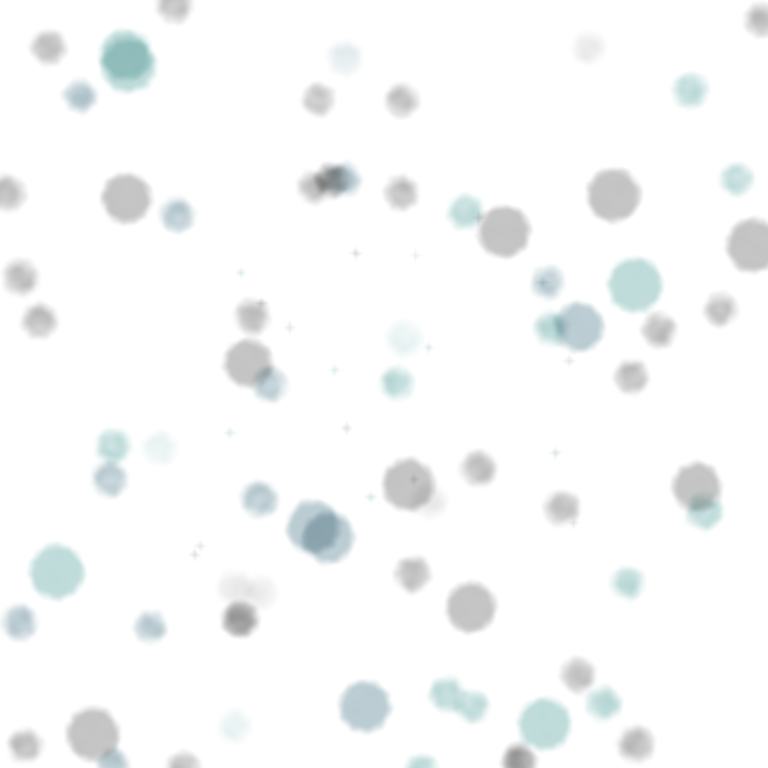
Write a Shadertoy shader that draws this pattern.

```glsl
// Scattered translucent watercolour dots in grey, teal and slate on white paper.

const vec3 PAPER = vec3(1.0);
const vec3 GREY  = vec3(0.77, 0.77, 0.77);
const vec3 TEAL  = vec3(0.75, 0.86, 0.855);
const vec3 SLATE = vec3(0.735, 0.80, 0.825);

const int LARGE_COUNT  = 18;
const int MEDIUM_COUNT = 54;
const int SPECK_COUNT  = 18;

// Radius and edge softness in canvas heights
const float LARGE_RADIUS  = 0.0320, LARGE_SOFT  = 0.0060;
const float MEDIUM_RADIUS = 0.0190, MEDIUM_SOFT = 0.0085;
const float SPECK_RADIUS  = 0.0040, SPECK_SOFT  = 0.0090;

const float GREY_SHARE   = 0.52;   // fraction of grey dots
const float TEAL_SHARE   = 0.28;   // fraction of teal dots, the rest are slate
const float DARK_SHARE   = 0.07;   // dots painted twice
const float FAINT_SHARE  = 0.08;   // dots barely painted
const float SCATTER      = 0.24;   // random offset that forms clusters
const float SPECK_SPREAD = 0.5;    // specks gather near the middle
const float EDGE_WOBBLE  = 0.0035;
const float PIGMENT_VARIATION = 0.5;

vec2 hash2(vec2 p) {
    vec3 q = fract(p.xyx * vec3(0.1031, 0.1030, 0.0973));
    q += dot(q, q.yzx + 33.33);
    return fract((q.xx + q.yz) * q.zy);
}

float cornerSlope(vec2 cell, vec2 offset) {
    float angle = 6.2832 * hash2(cell + 71.0).x;
    return dot(vec2(cos(angle), sin(angle)), offset);
}

float gradientNoise(vec2 p) {
    vec2 cell = floor(p), f = fract(p);
    vec2 u = f * f * f * (f * (f * 6.0 - 15.0) + 10.0);
    vec2 e = vec2(1.0, 0.0);
    float low  = mix(cornerSlope(cell, f), cornerSlope(cell + e, f - e), u.x);
    float high = mix(cornerSlope(cell + e.yx, f - e.yx),
                     cornerSlope(cell + e.xx, f - e.xx), u.x);
    return mix(low, high, u.y);
}

// Evenly spread sequence, loosened by a random offset and wrapped past the borders
vec2 dotCentre(float id) {
    vec2 even = id * vec2(0.7549, 0.5698);
    vec2 loose = (hash2(vec2(id, 5.0)) - 0.5) * SCATTER;
    return fract(even + loose) * 1.04 - 0.02;
}

vec3 dotTint(float id) {
    float pick = fract(id * 0.618 + 0.2);
    if (pick < GREY_SHARE) return GREY;
    return pick < GREY_SHARE + TEAL_SHARE ? TEAL : SLATE;
}

void mainImage(out vec4 fragColor, in vec2 fragCoord) {
    vec2 p = fragCoord / iResolution.y;
    float aspect = iResolution.x / iResolution.y;
    float pixel = 1.0 / iResolution.y;

    // Uneven outlines shared by all dots
    float wobble = EDGE_WOBBLE * gradientNoise(p * 70.0);

    vec3 colour = PAPER;
    for (int i = 0; i < LARGE_COUNT + MEDIUM_COUNT + SPECK_COUNT; i++) {
        float id = float(i) + 1.0;
        bool large = i < LARGE_COUNT;
        bool speck = i >= LARGE_COUNT + MEDIUM_COUNT;
        vec2 chance = hash2(vec2(id, 19.0));

        vec2 centre = dotCentre(id);
        if (speck) centre = 0.5 + (centre - 0.5) * SPECK_SPREAD;
        centre.x *= aspect;

        float radius = large ? LARGE_RADIUS : speck ? SPECK_RADIUS : MEDIUM_RADIUS;
        float soft   = large ? LARGE_SOFT   : speck ? SPECK_SOFT   : MEDIUM_SOFT;
        radius *= mix(0.92, 1.08, chance.x);
        soft += pixel;

        // Round dots; specks are pinched into small crosses
        vec2 d = p - centre;
        float dist = length(d) - radius + wobble;
        if (speck) dist += 1.2 * sqrt(abs(d.x * d.y));
        if (dist > soft) continue;
        float cover = 1.0 - smoothstep(-soft, soft, dist);

        // Pigment amount, blotchy inside the smaller dots
        float amount = speck ? 0.6 : 1.0;
        if (!speck && chance.y < DARK_SHARE) amount = 1.85;
        if (!speck && chance.y > 1.0 - FAINT_SHARE) amount = 0.3;
        float blotch = gradientNoise(p * 45.0 + id * 7.3);
        amount *= 1.0 + (large ? 0.1 : 1.0) * PIGMENT_VARIATION * blotch;

        // Overlapping layers absorb light
        colour *= pow(dotTint(id), vec3(amount * cover));
    }
    fragColor = vec4(colour, 1.0);
}
```
